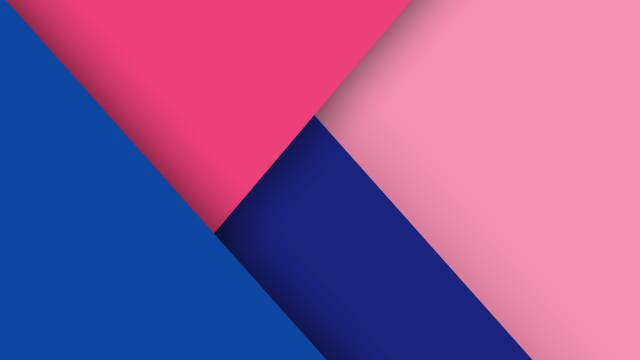
Write a Shadertoy shader that draws this background.

```glsl
// Overlapping diagonal paper sheets in blue, pink and navy with soft shadows.

// Sheet colours
const vec3 LIGHT_PINK = vec3(0.957, 0.561, 0.694);
const vec3 NAVY       = vec3(0.102, 0.137, 0.494);
const vec3 HOT_PINK   = vec3(0.925, 0.251, 0.478);
const vec3 BLUE       = vec3(0.051, 0.278, 0.631);

// Sheet edges, each from its upper to its lower point, in canvas heights
const vec2 BLUE_TOP = vec2(0.0162, 1.0),    BLUE_END = vec2(0.9074, 0.0);
const vec2 PINK_TOP = vec2(1.1435, 1.0),    PINK_END = vec2(0.5949, 0.3519);
const vec2 NAVY_TOP = vec2(0.8727, 0.6806), NAVY_END = vec2(1.4792, 0.0);

// Shadow strength and reach
const vec2 BLUE_SHADOW = vec2(0.38, 0.17);
const vec2 PINK_SHADOW = vec2(0.36, 0.15);
const vec2 NAVY_SHADOW = vec2(0.13, 0.20);

// Signed distance to a line, positive on its right-hand side on the canvas
float edgeDistance(vec2 p, vec2 top, vec2 end) {
    vec2 along = end - top;
    return dot(p - top, normalize(vec2(-along.y, along.x)));
}

// Brightness left beside an edge that casts a shadow
float shade(float dist, vec2 shadow) {
    float nearness = clamp(1.0 - dist / shadow.y, 0.0, 1.0);
    return 1.0 - shadow.x * nearness * nearness;
}

// Coverage of the sheet on the negative side of an edge
float cover(float dist, float pixel) {
    return clamp(0.5 - dist / pixel, 0.0, 1.0);
}

void mainImage(out vec4 fragColor, in vec2 fragCoord) {
    vec2 p = fragCoord / iResolution.y;
    float pixel = 1.0 / iResolution.y;

    float blueDist = edgeDistance(p, BLUE_TOP, BLUE_END);
    float pinkDist = edgeDistance(p, PINK_TOP, PINK_END);
    float navyDist = edgeDistance(p, NAVY_TOP, NAVY_END);

    // Stack the sheets from back to front, shading before each one
    vec3 color = LIGHT_PINK * shade(navyDist, NAVY_SHADOW);
    color = mix(color, NAVY, cover(navyDist, pixel));
    color *= shade(pinkDist, PINK_SHADOW);
    color = mix(color, HOT_PINK, cover(pinkDist, pixel));
    color *= shade(blueDist, BLUE_SHADOW);
    color = mix(color, BLUE, cover(blueDist, pixel));

    fragColor = vec4(color, 1.0);
}
```
